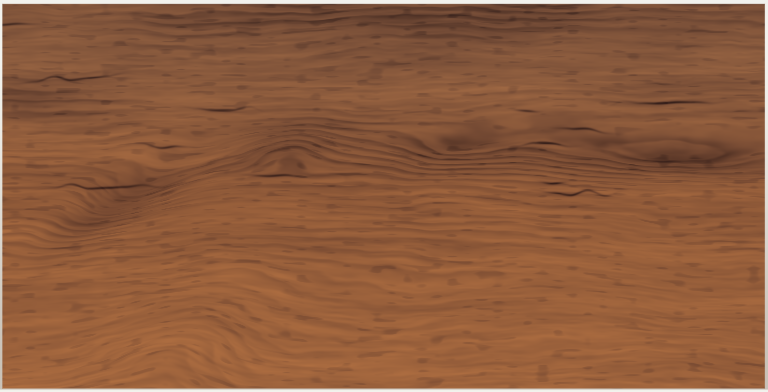
Give the GLSL for this texture, as a WebGL 1 fragment shader.

```glsl
precision highp float;
uniform vec2 u_resolution;

const vec3 DEEP = vec3(0.22, 0.125, 0.10);
const vec3 BROWN = vec3(0.47, 0.29, 0.195);
const vec3 AMBER = vec3(0.69, 0.435, 0.255);
const vec3 PAPER = vec3(0.95, 0.95, 0.93);
const vec3 PAPER_SHADE = vec3(0.79, 0.76, 0.72);
const vec2 INSET_LOW = vec2(0.006, 0.009);   // left, bottom margin
const vec2 INSET_HIGH = vec2(0.008, 0.010);  // right, top margin
const float EDGE_SOFT = 0.004;
const float RINGS = 34.0;
const float RING_DEPTH = 0.23;
const float FIBRE_DEPTH = 0.20;
const float PORE_DEPTH = 0.15;
const float CRACK_DEPTH = 0.55;
const int CRACKS = 12;

float hash(vec2 p) {
  vec3 q = fract(p.xyx * 0.1031);
  q += dot(q, q.yzx + 33.33);
  return fract((q.x + q.y) * q.z);
}

float noise(vec2 p) {
  vec2 i = floor(p), f = fract(p);
  f = f * f * (3.0 - 2.0 * f);
  return mix(mix(hash(i), hash(i + vec2(1.0, 0.0)), f.x),
             mix(hash(i + vec2(0.0, 1.0)), hash(i + 1.0), f.x), f.y);
}

float fbm(vec2 p) {
  float sum = 0.0, amp = 0.5;
  for (int i = 0; i < 4; i++) {
    sum += amp * noise(p);
    p = p * 2.03 + 17.3;
    amp *= 0.5;
  }
  return sum;
}

// Soft slanted ellipse
float blob(vec2 p, vec2 centre, vec2 size, float slope) {
  vec2 q = p - centre;
  q.y -= slope * q.x;
  q /= size;
  return exp(-dot(q, q));
}

// Height field whose contours are the growth rings
float growth(vec2 p) {
  float h = p.y + 0.13 * (fbm(p * vec2(1.3, 3.0) + 4.0) - 0.5);
  h += 0.035 * (fbm(p * vec2(5.0, 12.0) + 9.0) - 0.5);
  h -= 0.10 * blob(p, vec2(0.85, 0.38), vec2(0.60, 0.22), 0.0);
  h += 0.11 * blob(p, vec2(1.72, 0.60), vec2(0.34, 0.06), -0.03);
  h += 0.08 * blob(p, vec2(1.15, 0.61), vec2(0.14, 0.05), 0.05);
  h -= 0.07 * blob(p, vec2(0.74, 0.62), vec2(0.10, 0.05), 0.1);
  h += 0.10 * blob(p, vec2(0.32, 0.49), vec2(0.20, 0.07), 0.5);
  h -= 0.13 * blob(p, vec2(0.45, 0.12), vec2(0.22, 0.16), 0.4);
  return h;
}

// Thin tapered splits, scattered over the upper part
float cracks(vec2 p, float width) {
  float sum = 0.0;
  for (int i = 0; i < CRACKS; i++) {
    float k = float(i);
    vec2 centre = vec2(hash(vec2(k, 3.1)) * width, 0.42 + 0.55 * hash(vec2(k, 7.7)));
    float reach = mix(0.02, 0.12, hash(vec2(k, 11.3)));
    float wave = 0.016 * (noise(vec2(p.x * 22.0, k * 5.0)) - 0.5);
    sum += blob(p + vec2(0.0, wave), centre, vec2(reach, 0.0035), 0.2 * hash(vec2(k, 19.0)) - 0.12);
  }
  return min(sum, 1.0);
}

// Large dark stains
float stains(vec2 p) {
  float s = 0.85 * blob(p, vec2(1.75, 0.60), vec2(0.36, 0.055), -0.03);
  s += 0.50 * blob(p, vec2(1.15, 0.62), vec2(0.18, 0.06), 0.05);
  s += 0.45 * blob(p, vec2(0.75, 0.63), vec2(0.15, 0.06), 0.1);
  s += 0.70 * blob(p, vec2(0.27, 0.45), vec2(0.17, 0.055), 0.5);
  s += 0.45 * blob(p, vec2(0.05, 0.75), vec2(0.20, 0.05), 0.0);
  s += 0.35 * blob(p, vec2(1.15, 0.96), vec2(0.55, 0.06), 0.0);
  return s * (0.45 + 1.1 * fbm(p * vec2(4.0, 22.0)));
}

vec3 wood(vec2 p, float width) {
  float h = growth(p);
  vec2 along = vec2(p.x, mix(p.y, h, 0.6));

  // Rings with a sharp late-wood side and uneven strength
  float phase = fract(h * RINGS + 1.2 * noise(along * vec2(2.0, 14.0)));
  float ring = smoothstep(0.25, 0.80, phase) * (1.0 - smoothstep(0.80, 1.0, phase));
  float strength = smoothstep(0.25, 0.70, fbm(p * vec2(2.0, 5.0) + 31.0));
  strength *= mix(0.45, 1.0, smoothstep(0.20, 0.45, p.y));

  float fibre = 0.6 * noise(along * vec2(7.0, 150.0)) + 0.4 * noise(along * vec2(28.0, 210.0)) - 0.5;
  float pore = smoothstep(0.68, 0.92, noise(along * vec2(26.0, 130.0) + 50.0));
  float streak = fbm(along * vec2(1.6, 18.0) + 70.0) - 0.47;

  float tone = mix(0.85, 0.76, smoothstep(0.25, 0.55, p.y));
  tone -= 0.10 * smoothstep(0.70, 0.98, p.y);
  tone += 0.30 * streak + FIBRE_DEPTH * fibre;
  tone -= RING_DEPTH * ring * strength + PORE_DEPTH * pore;
  tone -= 0.42 * stains(p) + CRACK_DEPTH * cracks(p, width);
  tone = clamp(tone, 0.0, 1.0);

  vec3 col = mix(DEEP, BROWN, min(tone * 2.0, 1.0));
  col = mix(col, AMBER, max(tone * 2.0 - 1.0, 0.0));
  float grey = dot(col, vec3(0.35, 0.45, 0.20));
  return mix(col, vec3(grey), 0.12 * smoothstep(0.45, 0.90, p.y));
}

void main() {
  vec2 p = gl_FragCoord.xy / u_resolution.y;
  vec2 size = vec2(u_resolution.x / u_resolution.y, 1.0);

  // Plank on a pale margin, shaded along the lower edge
  vec2 gap = min(p - INSET_LOW, size - INSET_HIGH - p);
  float plank = smoothstep(-0.5 * EDGE_SOFT, 0.5 * EDGE_SOFT, min(gap.x, gap.y));
  float shade = smoothstep(-0.006, 0.0, p.y - INSET_LOW.y);
  vec3 margin = mix(PAPER, PAPER_SHADE, shade * (1.0 - smoothstep(0.0, 0.9, p.y)));
  gl_FragColor = vec4(mix(margin, wood(p, size.x), plank), 1.0);
}
```
